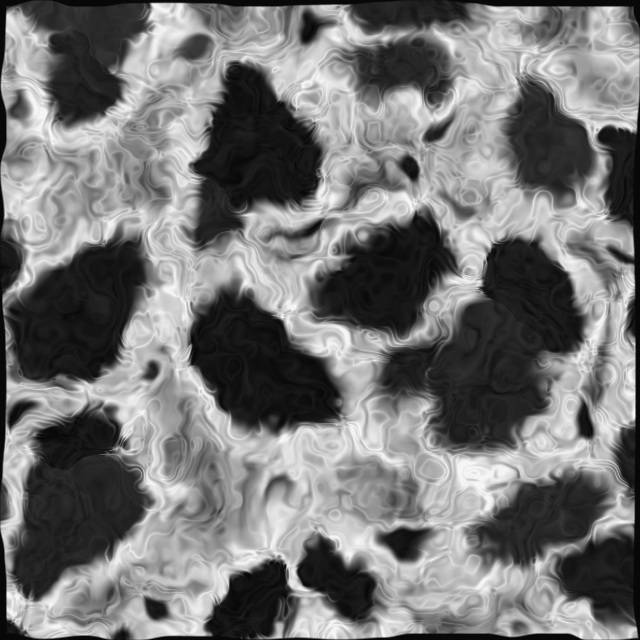
Write a WebGL 2 fragment shader that draws this texture.

```glsl
#version 300 es
precision highp float;
// Dark irregular cells with pale fibrous halos in a mottled grey matrix.

#define CELL_GRID 4.3
#define CELL_RADIUS vec2(0.050, 0.104)
#define PORE_GRID 10.5
#define PORE_RADIUS vec2(0.012, 0.036)
#define PORE_SHARE 0.55
#define HALO_WIDTH 0.050
#define WARP 0.075
#define FIBRE_FREQ vec2(78.0, 36.0)
#define FIBRE_CONTRAST 0.44
#define CORE_TONE 0.055
#define HALO_TONE 0.86
#define FRAME_WIDTH 0.010

uniform vec2 u_resolution;
out vec4 fragColor;

vec3 hash3(vec2 p) {
    vec3 h = fract(p.xyx * vec3(0.1031, 0.1030, 0.0973));
    h += dot(h, h.yxz + 33.33);
    return fract((h.xxy + h.yzz) * h.zyx);
}

// Smooth value noise, two independent channels.
vec2 noise2(vec2 p) {
    vec2 i = floor(p), f = fract(p);
    f = f * f * (3.0 - 2.0 * f);
    vec2 low = mix(hash3(i).xy, hash3(i + vec2(1, 0)).xy, f.x);
    vec2 high = mix(hash3(i + vec2(0, 1)).xy, hash3(i + vec2(1, 1)).xy, f.x);
    return mix(low, high, f.y);
}

// Signed distance to the nearest scattered ellipse, and its random shade.
vec2 scatter(vec2 p, float grid, vec2 radii, float share, float seed) {
    vec2 home = floor(p * grid);
    vec2 nearest = vec2(1.0, 0.0);
    for (int y = -1; y <= 1; y++) {
        for (int x = -1; x <= 1; x++) {
            vec2 id = home + vec2(x, y);
            vec3 place = hash3(id + seed);
            vec3 form = hash3(id + seed + 57.0);
            if (form.z > share) continue;
            vec2 offset = p - (id + 0.14 + 0.72 * place.xy) / grid;
            float angle = 6.2832 * form.x;
            float c = cos(angle), s = sin(angle);
            offset = mat2(c, s, -s, c) * offset * vec2(0.80, 1.22);
            float d = length(offset) - mix(radii.x, radii.y, place.z);
            if (d < nearest.x) nearest = vec2(d, form.y);
        }
    }
    return nearest;
}

void main() {
    float side = min(u_resolution.x, u_resolution.y);
    vec2 p = gl_FragCoord.xy / side;
    vec2 size = u_resolution / side;

    // Bend space at several scales so outlines turn ragged.
    vec2 coarse = noise2(p * 8.0 + 11.0) - 0.5;
    vec2 medium = noise2(p * 19.0 + 37.0) - 0.5;
    vec2 small = noise2(p * 46.0 + 71.0) - 0.5;
    vec2 bent = p + WARP * (coarse + 0.45 * medium + 0.17 * small);

    // Wispy fibres in swirling directions.
    vec2 swirl = 5.0 * coarse + 4.0 * medium + 1.5 * small;
    vec2 strands = noise2(p * FIBRE_FREQ + swirl * vec2(1.6, 1.0));
    vec2 cross_strands = noise2(p.yx * FIBRE_FREQ * 0.8 + swirl.yx * 1.8 + 19.0);
    float ridge = 1.0 - abs(2.0 * cross_strands.x - 1.0);
    float fibre = 0.55 * strands.x + 0.45 * ridge - 0.52;

    // Mottled grey matrix.
    vec2 blotch = noise2(bent * 13.0 + 5.0);
    float detail = noise2(bent * 29.0 + 83.0).x;
    float tone = 0.13 + 0.50 * blotch.x + 0.26 * detail;

    // Small pores with thin pale rims.
    vec2 pore = scatter(bent, PORE_GRID, PORE_RADIUS, PORE_SHARE, 140.0);
    float rim = smoothstep(0.030, 0.012, pore.x);
    tone = mix(tone, 0.62 + 0.22 * blotch.y, 0.85 * rim);
    float pore_tone = 0.06 + 0.36 * pore.y * pore.y;
    float pore_mask = smoothstep(0.007, -0.008, pore.x);
    tone = mix(tone, pore_tone, pore_mask);

    // Large cells: pale halo outside, dark core inside.
    vec2 cell = scatter(bent, CELL_GRID, CELL_RADIUS, 0.92, 23.0);
    float halo_edge = HALO_WIDTH + 0.030 * (blotch.y - 0.5);
    float halo = smoothstep(halo_edge + 0.016, halo_edge - 0.012, cell.x);
    tone = mix(tone, HALO_TONE - 0.18 * (1.0 - detail), halo);
    float softness = mix(0.007, 0.024, noise2(p * 5.0 + 43.0).x);
    float ragged = cell.x + 0.016 * fibre;
    float core = smoothstep(softness, -softness, ragged);
    float core_tone = CORE_TONE + 0.10 * cell.y * cell.y;
    tone = mix(tone, core_tone + 0.04 * strands.y, core);

    // Fibres fade inside the dark parts.
    float dark = max(core, pore_mask * (1.0 - halo));
    tone += FIBRE_CONTRAST * fibre * mix(1.0, 0.22, dark);

    // Thin uneven black frame.
    vec2 margin = min(p, size - p);
    float border = min(margin.x, margin.y);
    float reach = FRAME_WIDTH * smoothstep(0.15, 0.75, noise2(p * 15.0 + 97.0).x);
    tone *= smoothstep(reach - 0.002, reach + 0.002, border);

    fragColor = vec4(vec3(clamp(tone, 0.03, 0.96)), 1.0);
}
```
